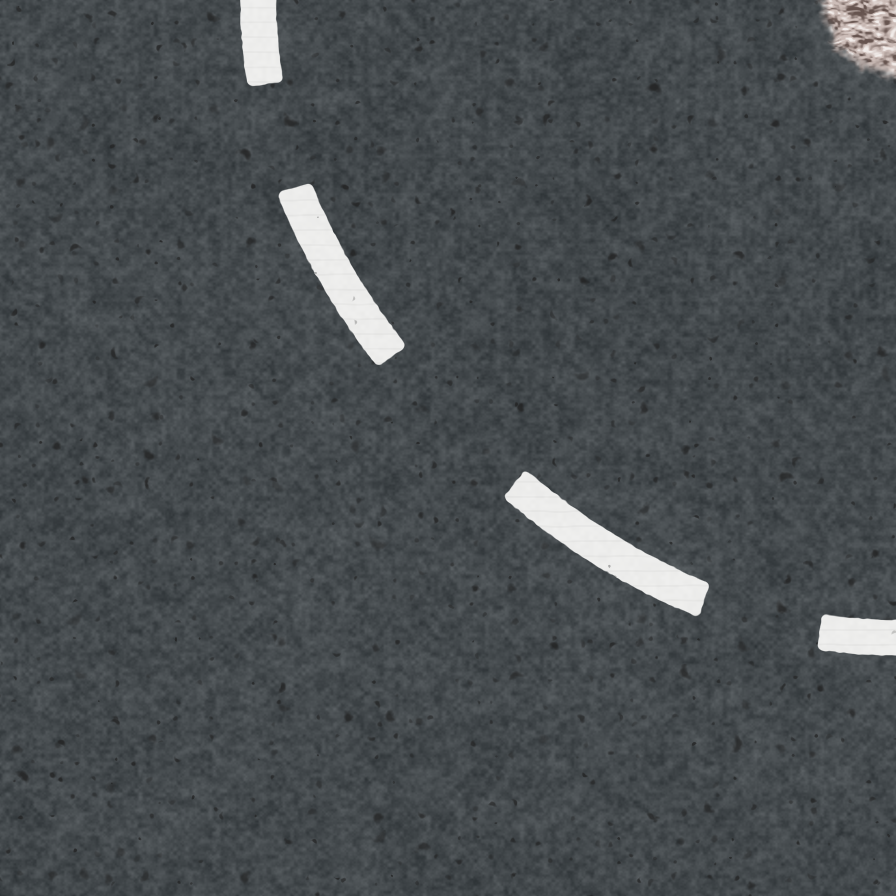
Give the GLSL for this texture, as a Shadertoy shader.

```glsl
// Dark asphalt with a curved, dashed white road line and a rubble patch in a corner.
// Value noise makes the grain, jittered cells scatter the pits, and the dashes are
// rounded boxes in polar coordinates around the upper right corner.

float hash(vec2 p) {
    return fract(sin(dot(p, vec2(127.1, 311.7))) * 43758.5453);
}

float noise(vec2 p) {
    vec2 cell = floor(p), f = fract(p);
    f = f * f * (3.0 - 2.0 * f);
    return mix(mix(hash(cell), hash(cell + vec2(1, 0)), f.x),
               mix(hash(cell + vec2(0, 1)), hash(cell + vec2(1, 1)), f.x), f.y);
}

// Small tilted dark pits, at most one in each cell of the grid
float pits(vec2 uv, float cells, float density) {
    vec2 p = uv * cells, cell = floor(p);
    float seed = hash(cell + cells);
    vec2 jitter = vec2(hash(cell + 17.3), hash(cell + 41.9));
    vec2 d = fract(p) - mix(vec2(0.25), vec2(0.75), jitter);
    float tilt = 6.283 * hash(cell + 73.1);
    d = mat2(cos(tilt), sin(tilt), -sin(tilt), cos(tilt)) * d;
    d.y += 2.0 * d.x * d.x;
    d.x *= mix(0.45, 1.0, hash(cell + 5.7));
    float size = mix(0.06, 0.15, hash(cell + 29.5));
    float wobble = 0.05 * (noise(uv * 330.0) - 0.5);
    float pit = 1.0 - smoothstep(size * 0.3, size * 1.2, length(d) + wobble);
    return pit * step(seed, density) * mix(0.4, 1.0, hash(cell + 91.0));
}

vec3 asphalt(vec2 uv) {
    float grain = 0.080 * (noise(uv * 230.0) - 0.5)
                + 0.065 * (noise(uv * 115.0 + 8.0) - 0.5)
                + 0.030 * (noise(uv * 36.0 + 3.0) - 0.5)
                + 0.015 * (noise(uv * 6.0) - 0.5)
                + 0.030 * (noise(uv * 480.0 + 20.0) - 0.5);
    vec3 color = vec3(0.268, 0.290, 0.303) + grain;
    float dark = max(pits(uv, 27.0, 0.38), pits(uv + 0.37, 45.0, 0.30));
    return mix(color, vec3(0.13, 0.13, 0.13), 0.8 * dark);
}

// Streaked pale stone with brown cracks
vec3 rubble(vec2 uv) {
    vec2 p = uv + 0.006 * noise(uv * 70.0);
    float streak = 0.6 * noise(p * vec2(110, 230)) + 0.4 * noise(p * vec2(260, 400));
    vec3 color = mix(vec3(0.40, 0.33, 0.31), vec3(0.80, 0.74, 0.72),
                     smoothstep(0.18, 0.55, streak));
    return mix(color, vec3(0.95, 0.93, 0.92), smoothstep(0.55, 0.8, streak));
}

// Signed distance to the four dashes of the slightly flattened arc
float dashes(vec2 uv) {
    vec2 toCorner = vec2(1.0) - uv;
    float angle = atan(toCorner.x, toCorner.y);
    float radius = 0.699 + 0.0128 * cos(4.0 * angle);
    vec4 middle = radians(vec4(0.0, 28.0, 63.7, 90.0));
    vec4 halfSpan = radians(vec4(6.9, 10.3, 9.0, 7.6));
    float dist = 1.0;
    for (int i = 0; i < 4; i++) {
        vec2 p = vec2((angle - middle[i]) * radius, length(toCorner) - radius);
        vec2 q = abs(p) - vec2(halfSpan[i] * radius, 0.0200) + 0.006;
        float box = length(max(q, 0.0)) + min(max(q.x, q.y), 0.0) - 0.006;
        dist = min(dist, box);
    }
    return dist + 0.0014 * (noise(uv * 190.0) - 0.5);
}

void mainImage(out vec4 fragColor, in vec2 fragCoord) {
    vec2 uv = fragCoord / iResolution.xy;
    float pixel = 1.0 / iResolution.y;
    vec3 color = asphalt(uv);

    // White paint with faint cross lines and a few specks
    float weave = smoothstep(0.85, 1.0, cos(uv.y * 380.0 + 0.6 * noise(uv * 40.0)));
    vec3 paint = vec3(0.930, 0.930, 0.925) - 0.025 * weave
               + 0.02 * (noise(uv * 200.0) - 0.5);
    paint *= 1.0 - 0.35 * pits(uv + 0.11, 70.0, 0.06);
    float line = dashes(uv);
    color = mix(color, paint, 1.0 - smoothstep(-0.8 * pixel, 0.8 * pixel, line));

    // Rubble fading into the asphalt at the corner
    float edge = length(vec2(1.0) - uv) - 0.084
               + 0.010 * (noise(uv * 75.0) - 0.5) + 0.006 * (noise(uv * 210.0) - 0.5);
    color = mix(color, rubble(uv), 1.0 - smoothstep(-0.009, 0.007, edge));

    fragColor = vec4(color, 1.0);
}
```
